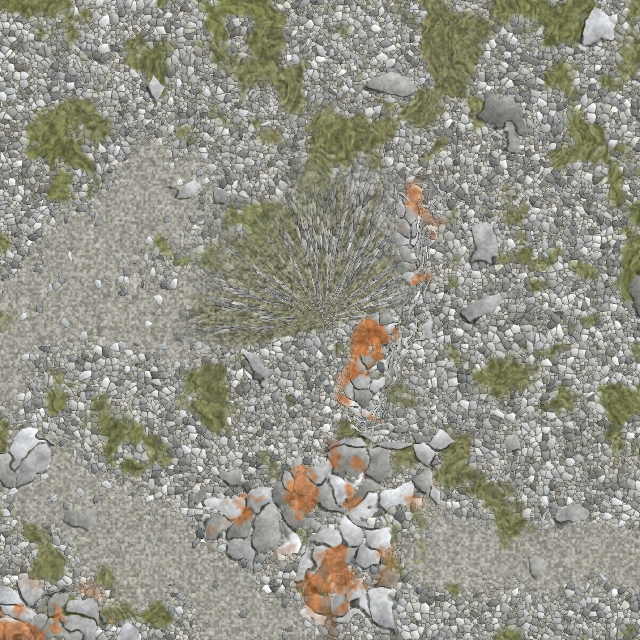
Give the GLSL for this texture, as a WebGL 2 fragment shader.

```glsl
#version 300 es
precision highp float;
// Stony ground from above: gravel, worn paths, grass tufts, a rusty rock ridge and a radial fan.
#define PEBBLES 88.0
#define GRIT 150.0
#define BOULDERS 27.0
#define FAN_CENTER vec2(0.505, 0.502)
#define FAN_REACH 0.25
#define GRASS_LEVEL 0.57
#define STONE_DARK vec3(0.45, 0.45, 0.425)
#define STONE_LIGHT vec3(0.87, 0.87, 0.85)
#define DIRT vec3(0.65, 0.64, 0.595)
#define OLIVE vec3(0.51, 0.50, 0.35)
#define RUST vec3(0.77, 0.46, 0.25)
#define LIGHT_DIR vec2(0.6, 0.8)

uniform vec2 u_resolution;
out vec4 fragColor;

vec2 hash2(vec2 p) {
  vec3 q = fract(vec3(p.xyx) * vec3(0.1031, 0.1030, 0.0973));
  q += dot(q, q.yzx + 33.33);
  return fract((q.xx + q.yz) * q.zy);
}

float noise(vec2 p) {
  vec2 i = floor(p), f = fract(p);
  f = f * f * (3.0 - 2.0 * f);
  return mix(mix(hash2(i).x, hash2(i + vec2(1, 0)).x, f.x),
             mix(hash2(i + vec2(0, 1)).x, hash2(i + vec2(1, 1)).x, f.x), f.y);
}

float fbm(vec2 p) {
  float sum = 0.0, amp = 0.5;
  for (int i = 0; i < 4; i++) {
    sum += amp * noise(p);
    p = mat2(1.6, 1.2, -1.2, 1.6) * p + 7.3;
    amp *= 0.5;
  }
  return sum / 0.9375;
}

// Cellular stones: x = distance from the gap, y = tilt to the light, zw = random per stone
vec4 stones(vec2 p) {
  vec2 cell = floor(p), f = fract(p), id = cell, toCenter = vec2(0);
  float d1 = 8.0, d2 = 8.0;
  for (int y = -1; y <= 1; y++)
    for (int x = -1; x <= 1; x++) {
      vec2 g = vec2(x, y);
      vec2 o = g + 0.05 + 0.9 * hash2(cell + g) - f;
      float d = length(o);
      if (d < d1) { d2 = d1; d1 = d; id = cell + g; toCenter = o; }
      else d2 = min(d2, d);
    }
  return vec4(d2 - d1, -dot(toCenter, LIGHT_DIR), hash2(id + 17.0));
}

vec3 stoneColor(vec4 s) {
  vec3 tone = mix(STONE_DARK, STONE_LIGHT, s.z) + (s.w - 0.5) * vec3(-0.03, 0.0, 0.045);
  return tone * (1.0 + 0.35 * s.y) * mix(0.5, 1.0, smoothstep(0.0, 0.24, s.x));
}

// Soft band around a segment: 1 on its axis, 0 beyond the width
float band(vec2 p, vec2 a, vec2 b, float width) {
  vec2 ab = b - a;
  float t = clamp(dot(p - a, ab) / dot(ab, ab), 0.0, 1.0);
  return 1.0 - smoothstep(0.3 * width, width, length(p - a - ab * t));
}

void main() {
  vec2 uv = gl_FragCoord.xy / u_resolution;
  vec2 warp = vec2(fbm(uv * 14.0), fbm(uv * 14.0 + 31.0)) - 0.5;
  vec2 p = uv + 0.09 * warp;
  float grain = noise(uv * 270.0) - 0.5;
  float patches = fbm(uv * 7.0 + 3.0);

  // Gravel of two sizes over dirt, worn smooth along the paths
  vec4 pebble = stones(uv * PEBBLES + warp * 2.0);
  vec4 grit = stones(uv * GRIT + 40.0);
  float path = max(band(p, vec2(0.0, 0.46), vec2(0.27, 0.70), 0.12),
               max(band(p, vec2(0.04, 0.50), vec2(0.38, 0.51), 0.08),
               max(band(p, vec2(0.05, 0.26), vec2(0.42, 0.01), 0.11),
                   band(p, vec2(0.68, 0.14), vec2(1.0, 0.13), 0.09))));
  vec3 color = mix(stoneColor(grit), DIRT + 0.16 * grain, 0.3 + 0.5 * path);
  float pebbleCover = step(0.35 + 0.6 * path - 0.5 * (patches - 0.5), pebble.w);
  color = mix(color, stoneColor(pebble), pebbleCover * smoothstep(0.0, 0.1, pebble.x));

  // Radial fan of stretched stones
  vec2 d = uv - FAN_CENTER + 1e-4;
  float r = length(d), angle = atan(d.x, d.y);
  float reach = 0.025 + FAN_REACH * smoothstep(2.0, 1.4, abs(angle + 0.2))
              * mix(1.0, 0.58, smoothstep(0.1, 1.1, angle));
  float fan = 1.0 - smoothstep(0.6, 1.0, r / reach + 0.5 * (patches - 0.5));
  vec3 streaks = stoneColor(stones(vec2(angle * 27.0, r * 48.0) + 60.0));
  streaks = mix(streaks, stoneColor(stones(vec2(angle * 44.0, r * 70.0) + 90.0)), 0.4) * 0.95;
  float olive = smoothstep(0.4, 0.75, noise(vec2(angle * 15.0, r * 14.0) + 20.0)
              + 0.25 * smoothstep(0.2, -0.8, angle));
  streaks = mix(streaks, OLIVE * (0.9 + 0.6 * grain), 0.55 * olive);
  color = mix(color, streaks, fan);

  // Grass tufts
  float tuft = 0.5 * fbm(uv * 10.0 + 50.0) + 0.5 * fbm(uv * 24.0 + 9.0);
  tuft += 0.05 * smoothstep(0.55, 1.0, uv.y) - 0.12 * path;
  float grass = smoothstep(GRASS_LEVEL - 0.03, GRASS_LEVEL + 0.08, tuft) * (1.0 - 0.7 * fan);
  float blades = noise(uv * vec2(190.0, 120.0) + warp * 20.0);
  vec3 grassColor = mix(OLIVE * 0.62, OLIVE * 1.15, blades) * mix(vec3(1), vec3(0.92, 1.0, 0.72), patches);
  color = mix(color, grassColor, 0.85 * grass);

  // Boulders: dense on the ridge and outcrops, scattered elsewhere
  float ridge = max(band(p, vec2(0.645, 0.69), vec2(0.60, 0.50), 0.055),
                    band(p, vec2(0.60, 0.50), vec2(0.545, 0.38), 0.055));
  float outcrop = max(band(p, vec2(0.38, 0.21), vec2(0.60, 0.25), 0.10),
                  max(band(p, vec2(0.53, 0.23), vec2(0.54, 0.09), 0.09),
                      band(p, vec2(0.0, 0.03), vec2(0.11, 0.02), 0.09)));
  float slab = band(p, vec2(0.0, 0.27), vec2(0.04, 0.28), 0.07);
  float rocky = max(max(ridge, outcrop), slab);
  vec2 q = uv * BOULDERS * mix(1.0, 1.5, ridge) + warp * 2.2;
  vec4 rock = stones(q), shadow = stones(q + 0.16 * LIGHT_DIR);
  float rarity = 0.985 - 0.03 * smoothstep(0.5, 0.8, uv.x) - 0.75 * rocky;
  float bare = 1.0 - fan;
  color *= 1.0 - 0.45 * bare * step(rarity, shadow.w) * smoothstep(0.04, 0.2, shadow.x);
  vec3 rockColor = mix(vec3(0.55, 0.55, 0.53), vec3(0.80, 0.81, 0.82), rock.z);
  rockColor *= (0.82 + 0.36 * fbm(uv * 60.0)) * (1.0 + 0.3 * rock.y);
  color = mix(color, rockColor, bare * step(rarity, rock.w) * smoothstep(0.05, 0.16, rock.x));

  // Rusty lichen on the rocks
  float rust = smoothstep(0.5, 0.64, fbm(uv * 23.0 + 70.0) + 0.06 * ridge) * max(ridge, 0.85 * outcrop);
  color = mix(color, RUST * (0.55 + 0.75 * fbm(uv * 75.0)), 0.85 * rust);

  fragColor = vec4(clamp(color + 0.10 * grain, 0.0, 1.0), 1.0);
}
```
